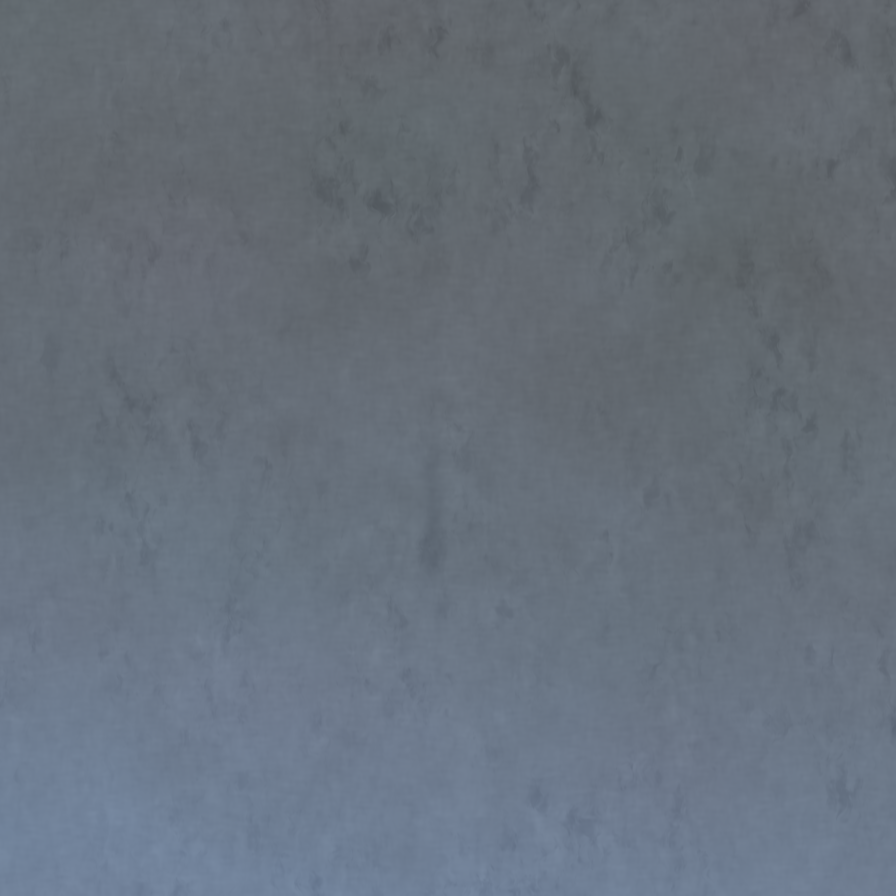
This texture is drawn by a Shadertoy shader. Its source:

```glsl
// Draws a weathered blue-grey plaster wall, lit from below, with soft stains and a faint seam.

#define WALL_GREY    vec3(0.381, 0.402, 0.422)
#define WALL_BLUE    vec3(0.438, 0.501, 0.588)
#define TINT_SHIFT   vec3(0.005, -0.002, 0.001)
#define LIGHT_FALL   2.0
#define CLOUD_DEPTH  0.006
#define STAIN_DEPTH  0.040
#define MOTTLE_DEPTH 0.0125
#define WEAVE_DEPTH  0.0070
#define SEAM_X       0.484
#define SEAM_DEPTH   0.026

vec3 hash3(vec2 cell) {
    vec3 p = fract(cell.xyx * vec3(0.1031, 0.1030, 0.0973));
    p += dot(p, p.yxz + 33.33);
    return fract((p.xxy + p.yzz) * p.zyx);
}

// Cellular noise: one soft blob of random sign and strength per cell.
float blobs(vec2 p) {
    vec2 cell = floor(p);
    float sum = 0.0;
    for (int y = -1; y <= 1; y++) {
        for (int x = -1; x <= 1; x++) {
            vec2 id = cell + vec2(x, y);
            vec3 rnd = hash3(id + 71.0);
            vec2 d = p - id - rnd.xy;
            float w = max(1.0 - dot(d, d), 0.0);
            sum += w * w * w * (2.0 * rnd.z - 1.0);
        }
    }
    return sum;
}

// Octaves of blobs, turned a little each time to hide the grid.
float layers(vec2 p, int octaves) {
    float sum = 0.0, amp = 1.0;
    for (int i = 0; i < octaves; i++) {
        sum += amp * blobs(p);
        p = mat2(0.985, 0.17, -0.17, 0.985) * p * 2.03 + 17.3;
        amp *= 0.7;
    }
    return sum;
}

// Light rising from the lower left: 0 is grey, 1 is blue.
float glow(vec2 uv) {
    float rise = pow(1.0 - uv.y, LIGHT_FALL);
    float side = (0.40 - uv.x) * (1.0 - uv.y);
    return 1.10 * rise + 0.42 * side + 0.02;
}

// Patchy dark line with a paler band on its right.
float seam(vec2 uv) {
    float x = uv.x - SEAM_X + 0.006 * blobs(uv * vec2(9.0, 40.0));
    float patches = smoothstep(-0.1, 0.6, blobs(vec2(3.7, uv.y * 7.0 + 2.0)));
    patches += 0.8 * smoothstep(0.10, 0.03, abs(uv.y - 0.44));
    patches += 0.7 * smoothstep(0.90, 0.97, uv.y);
    float dark = exp(-x * x / 0.00008) * patches;
    float pale = exp(-pow((x - 0.026) / 0.016, 2.0));
    return 0.25 * pale - dark;
}

void mainImage(out vec4 fragColor, in vec2 fragCoord) {
    vec2 uv = fragCoord / iResolution.xy;

    // Ragged outlines for the stains.
    vec2 warp = vec2(blobs(uv * 80.0), blobs(uv * 80.0 + 40.0));
    vec2 p = uv + 0.0035 * warp;

    // Broad clouds, then small upright stains gathered in clusters.
    float cloud = layers(p * vec2(6.0, 6.5), 3);
    float cluster = smoothstep(-0.4, 0.6, layers(p * vec2(9.0, 7.0) + 9.0, 2));
    float stain = smoothstep(0.05, 1.4, layers(p * vec2(46.0, 25.0) + 5.0, 4));
    float mottle = layers(p * vec2(64.0, 38.0) + 60.0, 3);

    // Fine brushed texture, mostly level with some upright strokes.
    float weave = blobs(uv * vec2(75.0, 220.0)) + 0.8 * blobs(uv * vec2(200.0, 85.0) + 30.0);

    float shade = CLOUD_DEPTH * cloud + WEAVE_DEPTH * weave;
    shade += MOTTLE_DEPTH * mottle * (0.5 + 0.5 * cluster);
    shade -= STAIN_DEPTH * stain * (0.2 + 0.8 * cluster);
    shade += SEAM_DEPTH * seam(uv) + 0.004;

    float light = clamp(glow(uv) + 0.05 * cloud, -0.05, 1.10);
    vec3 color = mix(WALL_GREY, WALL_BLUE, light);
    color += shade * vec3(0.94, 1.0, 1.0);
    color += TINT_SHIFT * blobs(uv * vec2(5.0, 6.0) + 23.0);
    fragColor = vec4(color, 1.0);
}
```
